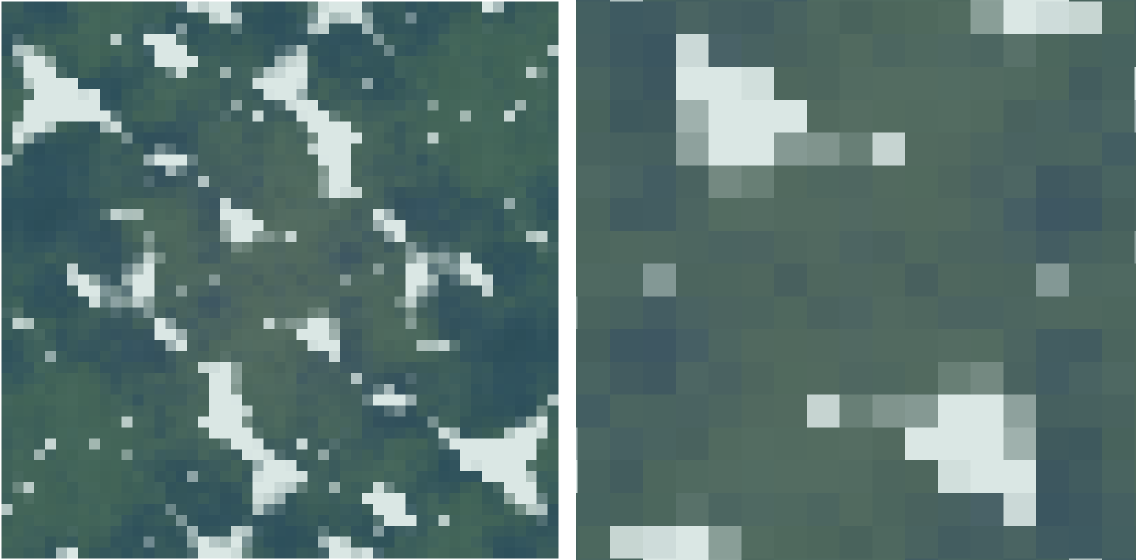
Left, the full canvas; right, a detail of the centre.
Reproduce this texture procedurally as a Shadertoy shader.

```glsl
#define TILES 51.0
#define FRAME 0.0026
#define CELL_SIZE 9.0
#define STROKE_GAIN 5.0
#define STROKE_BIAS -0.4
#define SPECK_SHARE 0.012
#define GREEN vec3(0.265, 0.400, 0.350)
#define BLUE vec3(0.180, 0.315, 0.360)
#define HAZE vec3(0.060, 0.020, 0.025)
#define PALE vec3(0.855, 0.905, 0.895)

// Hash with equal values at i and -i, for half-turn symmetry
float hash(vec2 i, float seed) {
    if (i.y < 0.0 || (i.y == 0.0 && i.x < 0.0)) i = -i;
    vec3 h = fract(vec3(i.xyx + seed * 7.13) * vec3(0.1031, 0.1030, 0.0973));
    h += dot(h, h.yzx + 33.33);
    return fract((h.x + h.y) * h.z);
}

float noise(vec2 p, float seed) {
    vec2 i = floor(p), f = p - i;
    f = f * f * (3.0 - 2.0 * f);
    float low = mix(hash(i, seed), hash(i + vec2(1, 0), seed), f.x);
    float high = mix(hash(i + vec2(0, 1), seed), hash(i + vec2(1, 1), seed), f.x);
    return mix(low, high, f.y);
}

// Jittered site, mirrored through the centre
vec2 site(vec2 i) {
    float side = sign(i.y);
    if (side == 0.0) side = sign(i.x);
    return i + side * 0.85 * (vec2(hash(i, 1.0), hash(i, 2.0)) - 0.5);
}

// Distance to the nearest border between Voronoi cells
float borderDistance(vec2 p) {
    vec2 base = floor(p + 0.5), nearest = base;
    float best = 1e3;
    for (int y = -1; y <= 1; y++)
    for (int x = -1; x <= 1; x++) {
        vec2 i = base + vec2(x, y);
        float d = distance(p, site(i));
        if (d < best) { best = d; nearest = i; }
    }
    vec2 a = site(nearest);
    float border = 1e3;
    for (int y = -2; y <= 2; y++)
    for (int x = -2; x <= 2; x++) {
        if (x == 0 && y == 0) continue;
        vec2 b = site(nearest + vec2(x, y));
        border = min(border, dot(0.5 * (a + b) - p, normalize(b - a)));
    }
    return border;
}

vec3 tileColor(vec2 q) {
    // Cells stretched along the falling diagonal
    vec2 along = normalize(vec2(1.0, -1.2));
    vec2 p = vec2(dot(q, along) * 0.82, dot(q, vec2(-along.y, along.x)) * 1.15) / CELL_SIZE;
    float border = borderDistance(p) * CELL_SIZE;

    // Mottled ground, bluer inside the cells
    float mottle = 0.55 * noise(q / 5.5, 3.0) + 0.28 * noise(q / 2.2, 4.0) + 0.17 * hash(q, 5.0);
    float blueness = smoothstep(0.22, 0.78, mottle + 0.035 * (min(border, 4.0) - 2.0));
    vec3 color = mix(GREEN, BLUE, blueness);
    color += HAZE * (1.0 - smoothstep(2.0, 25.0, length(q)));
    color += 0.025 * (noise(q / 1.6, 6.0) - 0.5);

    // Broken strokes of varying width along the borders
    float halfWidth = STROKE_GAIN * (noise(q / 5.0, 7.0) - 0.5) + STROKE_BIAS;
    halfWidth += 0.5 * (hash(q, 8.0) - 0.5);
    float cover = smoothstep(0.0, 0.85, halfWidth - border + 0.5);
    float speck = step(1.0 - SPECK_SHARE, hash(q, 9.0)) * mix(0.35, 0.9, hash(q, 10.0));
    return mix(color, PALE, max(cover, speck));
}

void mainImage(out vec4 fragColor, in vec2 fragCoord) {
    vec3 sum = vec3(0.0);
    // Four samples per pixel smooth the tile edges
    for (int k = 0; k < 4; k++) {
        vec2 offset = vec2(k % 2, k / 2) * 0.5 - 0.25;
        vec2 uv = (fragCoord + offset) / iResolution.xy;
        vec2 inset = min(uv, 1.0 - uv);
        vec2 tile = floor((uv - FRAME) / (1.0 - 2.0 * FRAME) * TILES);
        bool framed = min(inset.x, inset.y) < FRAME;
        sum += framed ? vec3(1.0) : tileColor(tile - floor(TILES * 0.5));
    }
    fragColor = vec4(sum * 0.25, 1.0);
}
```
